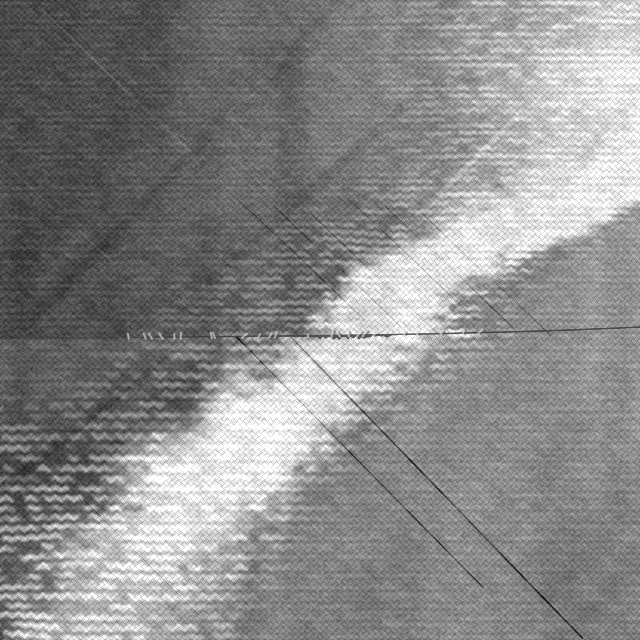
Give the GLSL for this texture, as a WebGL 2 fragment shader.

```glsl
#version 300 es
precision highp float;
// Grey woven sheet with a slanting glare band, torn light dashes, creases and a ragged seam.
uniform vec2 u_resolution;
out vec4 fragColor;

const float ROWS_ABOVE = 84.0;     // light dashes per canvas height, over the seam
const float ROWS_BELOW = 64.0;     // the same, under the seam
const float WEAVE_CELLS = 104.0;   // diagonal basket cells per canvas width
const float WEAVE_DEPTH = 0.14;
const float GLARE_LEVEL = 0.91;
const float TUFT_COUNT = 46.0;
const float GRAIN = 0.09;

float hash(vec2 p) {
    vec3 q = fract(vec3(p.xyx) * 0.1031);
    q += dot(q, q.yzx + 33.33);
    return fract((q.x + q.y) * q.z);
}

float noise(vec2 p) {
    vec2 i = floor(p), f = fract(p);
    f = f * f * (3.0 - 2.0 * f);
    return mix(mix(hash(i), hash(i + vec2(1, 0)), f.x),
               mix(hash(i + vec2(0, 1)), hash(i + vec2(1, 1)), f.x), f.y);
}

// Soft line from a to b, fading over the given width
float crease(vec2 p, vec2 a, vec2 b, float width) {
    vec2 ab = b - a;
    float t = clamp(dot(p - a, ab) / dot(ab, ab), 0.0, 1.0);
    float w = max(width, 0.6 / u_resolution.y);
    return 1.0 - smoothstep(0.3 * w, 1.6 * w, length(p - a - ab * t));
}

float seamHeight(float x) {
    return 0.471 + 0.008 * x + 0.01 * x * x * x * x;
}

float glareCentre(float y, float above) {
    float lower = 0.16 + 0.6 * y + 1.4 * y * y * y;
    float upper = mix(0.61, 0.97, smoothstep(0.5, 0.8, y));
    return mix(lower, upper, above);
}

// Basket weave turned by 45 degrees, with a faint level rib
float weave(vec2 p) {
    vec2 q = vec2(p.x + p.y, p.x - p.y) * WEAVE_CELLS;
    vec2 cell = floor(q), f = abs(fract(q) - 0.5);
    float parity = mod(cell.x + cell.y, 2.0);
    float gap = mix(smoothstep(0.15, 0.5, f.y), smoothstep(0.15, 0.5, f.x), parity);
    float rib = abs(fract(p.y * WEAVE_CELLS) - 0.5) * 2.0;
    return 0.55 - gap - 0.45 * rib + 0.3 * (hash(cell) - 0.5);
}

// Vertical folds, broad slanting folds and fine thread lines
float folds(vec2 p, float above) {
    float falling = p.x + p.y, rising = p.x - p.y;
    float s = (noise(vec2(p.x * 28.0, p.y * 2.0)) - 0.5) * 0.06;
    s += (noise(vec2(rising * 24.0, falling * 3.0)) - 0.5) * 0.05;
    s += (noise(vec2(falling * 150.0, rising * 9.0)) - 0.5) * 0.03;
    s -= 0.06 * crease(p, vec2(0.455, 0.9), vec2(0.46, 0.5), 0.025) * above;
    s -= 0.04 * crease(p, vec2(0.53, 1.0), vec2(0.06, 0.51), 0.009);
    s += 0.06 * crease(p, vec2(0.44, 0.91), vec2(0.36, 0.82), 0.008);
    s -= 0.05 * crease(p, vec2(0.66, 0.86), vec2(0.33, 0.56), 0.009);
    s += 0.11 * crease(p, vec2(0.81, 0.82), vec2(0.69, 0.7), 0.003);
    s += 0.08 * crease(p, vec2(0.06, 0.99), vec2(0.3, 0.76), 0.0016);
    s += 0.05 * crease(p, vec2(0.0, 0.75), vec2(0.2, 0.57), 0.0016);
    s -= 0.05 * crease(p, vec2(0.26, 0.44), vec2(0.02, 0.25), 0.006);
    s -= 0.18 * crease(p, vec2(0.13, 0.22), vec2(0.31, 0.04), 0.001);
    // Parallel threads crossing the glare
    for (int i = 0; i < 6; i++) {
        float k = float(i);
        vec2 a = vec2(0.37 + 0.058 * k, 0.69 - 0.012 * mod(k, 3.0));
        s -= 0.15 * crease(p, a, a + vec2(0.2, -0.19), 0.0008);
    }
    // Long cuts under the seam
    float wear = 0.6 + 0.6 * noise(vec2(p.x * 70.0, 1.0));
    s -= 0.3 * wear * crease(p, vec2(0.37, 0.473), vec2(0.755, 0.082), 0.0012);
    s -= 0.36 * wear * crease(p, vec2(0.455, 0.473), vec2(0.91, 0.003), 0.0014);
    return s;
}

void main() {
    vec2 p = gl_FragCoord.xy / u_resolution;
    float seam = seamHeight(p.x);
    float above = smoothstep(-0.002, 0.002, p.y - seam);

    // Level rows with a zigzag lower edge
    float rows = above > 0.5 ? ROWS_ABOVE : ROWS_BELOW;
    float zigzag = abs(fract(p.x * WEAVE_CELLS * 0.5) - 0.5);
    float rowPos = p.y * rows + (noise(p * 8.0) - 0.5) * 0.6 + 0.5 * zigzag;
    float row = floor(rowPos);
    float rowShape = 1.0 - smoothstep(0.05, 0.5, abs(fract(rowPos) - 0.5));

    // Glare band with frayed, grainy edges
    float d = p.x - glareCentre(p.y, above);
    float tear = (noise(vec2(p.x * 45.0, row * 7.3)) - 0.5) * rowShape;
    float dt = d + 0.1 * tear + 0.07 * (noise(p * 14.0) - 0.5) + 0.03 * (noise(p * 90.0) - 0.5);
    float top = smoothstep(0.55, 0.8, p.y);
    float leftWidth = mix(0.2, 0.14 + 0.18 * top, above);
    float rightWidth = mix(0.19, 0.13 + 0.13 * top, above);
    float glare = smoothstep(-leftWidth, mix(-0.04, -0.05 + 0.07 * top, above), dt);
    glare *= 1.0 - smoothstep(mix(0.25, 0.5, above) * rightWidth, rightWidth, dt);
    glare *= mix(0.55, 1.0, smoothstep(0.0, 0.25, p.y)) * (1.0 - 0.3 * smoothstep(0.88, 1.0, p.y));

    // Cloth tone on both sides of the band
    float leftTone = mix(mix(0.35, 0.5, smoothstep(0.0, 0.6, p.x)), mix(0.27, 0.54, smoothstep(0.0, 0.8, p.x)), above);
    leftTone += 0.12 * (1.0 - smoothstep(0.05, 0.35, p.y));
    float rightTone = 0.5 + 0.07 * smoothstep(0.0, 0.5, p.y);
    float tone = mix(leftTone, rightTone, smoothstep(-0.03, 0.12, d));
    tone -= 0.08 * (1.0 - smoothstep(0.02, 0.1, length((p - vec2(0.31, 0.39)) * vec2(0.7, 1.5))));
    tone = mix(tone, GLARE_LEVEL, glare);

    // Broken horizontal dashes, faint over the whole sheet
    float dash = rowShape * smoothstep(0.15, 0.7, noise(vec2(p.x * 55.0 + p.y * 20.0, row * 3.7)));
    float reach = smoothstep(-0.55, -0.08, d) * (1.0 - smoothstep(0.06, 0.3, d));
    float lowLeft = (1.0 - above) * (1.0 - smoothstep(0.22, 0.46, p.y)) * (1.0 - smoothstep(0.0, 0.27, d));
    float dashAmount = max(0.06, max(reach * mix(0.32, 0.25, above), 0.4 * lowLeft));
    tone += dashAmount * (dash - 0.3) * (1.0 - 0.5 * glare);

    // Surface detail
    tone += folds(p, above);
    tone += WEAVE_DEPTH * weave(p) * (0.3 + tone);
    tone += GRAIN * (noise(p * vec2(300.0, 420.0)) - 0.5);

    // Seam line with a torn dark underside near the middle
    float fray = smoothstep(0.44, 0.49, p.x) * (1.0 - smoothstep(0.58, 0.63, p.x));
    float torn = fray * 0.011 * noise(vec2(p.x * 230.0, 3.0)) * noise(vec2(p.x * 60.0, 8.0));
    float below = seam - p.y;
    float seamLine = smoothstep(-0.002, -0.0005, below) * (1.0 - smoothstep(0.0004 + torn, 0.002 + torn, below));
    tone = mix(tone, 0.22, seamLine * (0.4 + 0.4 * smoothstep(0.1, 0.4, p.x)));

    // Light tufts scattered along the seam
    for (float i = 0.0; i < TUFT_COUNT; i++) {
        float x = 0.19 + 0.59 * (i + hash(vec2(i, 2.0))) / TUFT_COUNT;
        float shown = step(0.5, hash(vec2(i, 9.0)));
        vec2 a = vec2(x, seamHeight(x) - 0.002);
        vec2 tip = vec2(hash(vec2(i, 5.0)) - 0.4, 0.3 + 0.5 * hash(vec2(i, 7.0))) * 0.013;
        tone = mix(tone, 0.84, 0.65 * shown * crease(p, a, a + tip, 0.0018));
        // Shadow beside each tuft
        tone = mix(tone, 0.3, 0.5 * shown * crease(p, a + vec2(0.004, 0.0), a + tip + vec2(0.004, -0.002), 0.0014));
    }
    fragColor = vec4(vec3(clamp(tone, 0.0, 1.0)), 1.0);
}
```
